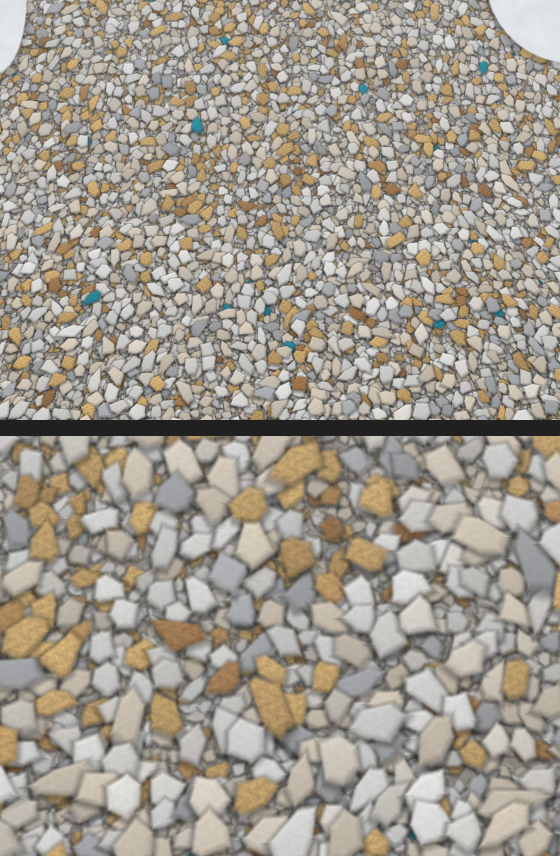
Top: the whole. Bottom: its middle third, enlarged.
Give the GLSL for this texture, as a Shadertoy shader.

```glsl
// A bed of crushed stone: white, cream, grey and amber chips seen at a slant.
// Jittered cells scatter faceted polygons in four layers, fine to coarse,
// each with a contact shadow; pale cloth covers the two upper corners.

const vec3 WHITE = vec3(0.865, 0.865, 0.86);
const vec3 CREAM = vec3(0.83, 0.785, 0.715);
const vec3 GREY = vec3(0.66, 0.665, 0.68);
const vec3 AMBER = vec3(0.80, 0.655, 0.42);
const vec3 RUST = vec3(0.60, 0.43, 0.27);
const vec3 TEAL = vec3(0.12, 0.52, 0.60);
const vec3 GROUND = vec3(0.53, 0.515, 0.49);
const vec3 CLOTH = vec3(0.88, 0.895, 0.91);
const vec2 LIGHT = vec2(-0.35, 0.94);
const float TAU = 6.28319;
const float SLANT = 0.5;         // how much smaller the far chips are
const float SOFTNESS = 0.0022;   // edge blur, in canvas heights
const float SHADOW = 0.33;
const float AMBER_SHARE = 0.17;
const float TEAL_SHARE = 0.004;
const int SIDES = 6;

vec3 hash3(vec2 p) {
    vec3 q = fract(p.xyx * vec3(0.1031, 0.1030, 0.0973));
    q += dot(q, q.yxz + 33.33);
    return fract((q.xxy + q.yzz) * q.zyx);
}

// Layered sines, roughly -1 to 1
float waves(vec2 p) {
    float sum = 0.0, gain = 0.5;
    for (int i = 0; i < 4; i++) {
        sum += gain * sin(p.x + 1.7 * sin(p.y)) * cos(p.y - 0.8 * sin(p.x));
        p = mat2(1.5, 1.1, -1.1, 1.5) * p + 2.3;
        gain *= 0.6;
    }
    return sum;
}

// Distance to an irregular chip in z, direction of its nearest facet in xy
vec3 chip(vec2 p, vec2 key) {
    vec3 shape = hash3(key + 71.7);
    float turn = shape.x * TAU;
    mat2 spin = mat2(cos(turn), sin(turn), -sin(turn), cos(turn));
    float stretch = 1.0 + 0.65 * shape.y * shape.y;
    vec2 q = spin * p * vec2(1.0 / stretch, sqrt(stretch));
    vec3 nearest = vec3(0.0, 0.0, -9.0);
    for (int i = 0; i < SIDES; i++) {
        vec3 r = hash3(key + 13.7 * float(i + 1));
        float angle = (float(i) + 0.75 * r.x) * TAU / float(SIDES);
        vec2 facet = vec2(cos(angle), sin(angle));
        float d = dot(q, facet) - mix(0.32, 0.52, r.y);
        if (d > nearest.z) nearest = vec3(facet * spin, d);
    }
    return nearest;
}

// Picks a mineral; amber gathers in drifts
vec3 mineral(vec2 place, vec3 pick) {
    float drift = waves(place * 5.0 + 1.0) + 0.7 * smoothstep(0.15, 0.8, place.y);
    float amber = AMBER_SHARE * clamp(0.65 + 0.9 * drift, 0.25, 2.2);
    if (pick.x > 1.0 - TEAL_SHARE) return TEAL;
    if (pick.x < amber) return mix(AMBER, RUST, smoothstep(0.65, 1.0, pick.y));
    if (pick.y < 0.13) return GREY;
    return mix(WHITE, CREAM, smoothstep(0.4, 0.85, pick.y));
}

vec3 scatter(vec3 below, vec2 p, float size, float keep, float light, float blur) {
    vec2 grid = p / size;
    float edge = blur / size;
    float grit = waves(p * 330.0);
    for (int j = 1; j >= -1; j--)
    for (int i = -1; i <= 1; i++) {
        vec2 cell = floor(grid) + vec2(i, j);
        vec2 key = cell + 911.0 * size + 200.0;
        vec3 r = hash3(key);
        vec2 centre = cell + 0.5 + 0.7 * (r.yz - 0.5);
        vec2 offset = grid - centre;
        if (r.x > keep || dot(offset, offset) > 1.2) continue;

        vec3 facet = chip(offset, key);
        vec3 pick = hash3(key + 39.1);
        vec3 tint = mineral(centre * size, pick);
        float clear = smoothstep(0.1, 0.3, tint.r - tint.b);
        float bevel = smoothstep(-0.17, -0.03, facet.z);
        float tone = mix(0.88, 1.02, pick.z) * light;
        tone *= 1.0 + bevel * (0.11 * dot(facet.xy, LIGHT) - 0.07);
        tone *= 1.0 + 0.07 * dot(offset, LIGHT) + grit * mix(0.035, 0.13, clear);

        below *= 1.0 - SHADOW * smoothstep(0.2, 0.0, facet.z + 0.05 * facet.y);
        below = mix(below, tint * tone, smoothstep(edge, -edge, facet.z));
    }
    return below;
}

float ellipse(vec2 p, vec2 radii) {
    return (length(p / radii) - 1.0) * min(radii.x, radii.y);
}

void mainImage(out vec4 fragColor, in vec2 fragCoord) {
    vec2 uv = fragCoord / iResolution.y;
    float aspect = iResolution.x / iResolution.y;
    float depth = 1.0 + SLANT * uv.y;
    vec2 p = vec2((uv.x - 0.5 * aspect) * depth, uv.y + 0.5 * SLANT * uv.y * uv.y);
    float blur = max(SOFTNESS, 0.7 / iResolution.y) * depth;

    // Chips, fine to coarse
    vec3 color = GROUND * (1.0 + 0.16 * waves(p * 240.0));
    color = scatter(color, p, 0.015, 0.95, 0.86, blur);
    color = scatter(color, p, 0.024, 0.85, 0.92, blur);
    color = scatter(color, p, 0.032, 0.75, 0.98, blur);
    color = scatter(color, p, 0.040, 0.50, 1.01, blur);

    // Haze towards the far edge
    color = mix(color, vec3(0.70, 0.70, 0.69), 0.05 + 0.13 * uv.y);

    // Cloth in the upper corners
    float cloth = min(ellipse(uv - vec2(-0.01, 1.0), vec2(0.073, 0.175)),
                      ellipse(uv - vec2(aspect + 0.027, 1.06), vec2(0.205, 0.21)));
    color *= 1.0 - 0.2 * smoothstep(0.02, 0.0, cloth);
    vec3 fabric = CLOTH * (1.0 + 0.03 * waves(uv * 35.0));
    color = mix(color, fabric, smoothstep(0.003, -0.003, cloth));
    fragColor = vec4(color, 1.0);
}
```
